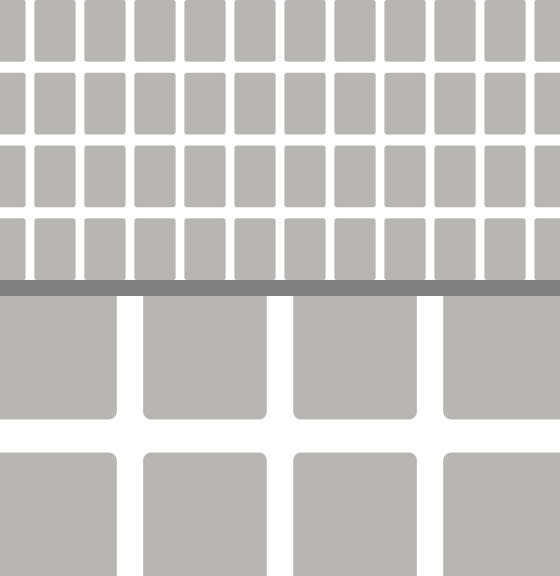
Top: the whole. Bottom: its middle third, enlarged.
A Shadertoy shader for this pattern:

```glsl
// A plain grid of upright grey cards with slightly rounded corners on white.
// Space is folded into equal cells around the canvas centre, and each cell
// holds one rounded box drawn from its signed distance.

const vec3 PAPER = vec3(1.0);
const vec3 CARD_GREY = vec3(0.716, 0.712, 0.706);

// All lengths are fractions of the canvas height.
const vec2 CELL_PITCH = vec2(0.1786, 0.2600);
const vec2 CARD_SIZE = vec2(0.1472, 0.2206);
const float CORNER_RADIUS = 0.0095;

// Position relative to the middle of the nearest cell;
// cell borders pass through the origin.
vec2 foldIntoCell(vec2 p, vec2 pitch) {
    return (fract(p / pitch) - 0.5) * pitch;
}

// Signed distance to a rounded box, negative inside.
float roundedBox(vec2 p, vec2 halfSize, float radius) {
    vec2 q = abs(p) - halfSize + radius;
    return length(max(q, 0.0)) + min(max(q.x, q.y), 0.0) - radius;
}

// Coverage of a shape with an edge about one pixel wide.
float coverage(float dist, float pixel) {
    return 1.0 - smoothstep(-0.7 * pixel, 0.7 * pixel, dist);
}

void mainImage(out vec4 fragColor, in vec2 fragCoord) {
    float pixel = 1.0 / iResolution.y;
    vec2 p = (fragCoord - 0.5 * iResolution.xy) * pixel;

    // One card in the middle of every cell
    vec2 local = foldIntoCell(p, CELL_PITCH);
    float dist = roundedBox(local, 0.5 * CARD_SIZE, CORNER_RADIUS);

    vec3 color = mix(PAPER, CARD_GREY, coverage(dist, pixel));
    fragColor = vec4(color, 1.0);
}
```
